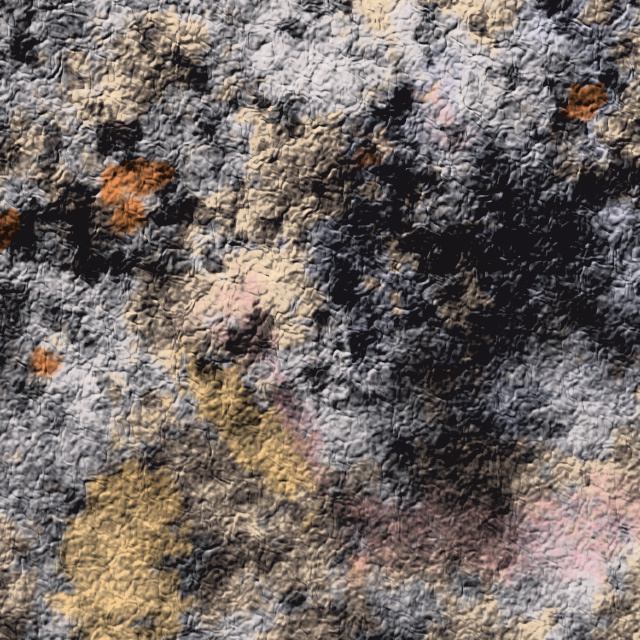
Give the GLSL for this texture, as a WebGL 2 fragment shader.

```glsl
#version 300 es
precision highp float;
// Crumbly weathered rock: grey crust, dark hollow, ochre stains, pink fibres and rust specks.

uniform vec2 u_resolution;
out vec4 outColor;

const vec3 BLACK = vec3(0.09, 0.08, 0.09);
const vec3 CHARCOAL = vec3(0.29, 0.29, 0.305);
const vec3 GREY = vec3(0.57, 0.56, 0.575);
const vec3 PALE = vec3(0.83, 0.80, 0.80);
const vec3 UMBER = vec3(0.29, 0.25, 0.23);
const vec3 BROWN = vec3(0.53, 0.47, 0.42);
const vec3 TAN = vec3(0.87, 0.78, 0.67);
const vec3 OCHRE = vec3(0.90, 0.73, 0.48);
const vec3 PINK = vec3(0.84, 0.62, 0.65);
const vec3 RUST = vec3(0.82, 0.44, 0.18);

// Broad zones: centre xy, radius zw
const vec4 HOLLOW = vec4(0.70, 0.59, 0.19, 0.27);
const vec4 CORE = vec4(0.70, 0.62, 0.085, 0.19);
const vec4 CREAM = vec4(0.45, 0.70, 0.11, 0.20);
const vec4 STAIN = vec4(0.42, 0.29, 0.14, 0.07);
const vec4 CORNER = vec4(0.18, 0.12, 0.10, 0.14);

const vec2 LIGHT = vec2(-0.0020, 0.0034);
const float BASE_TONE = 0.64;
const float RELIEF = 1.75;
const float GRAIN = 0.34;
const float CRUMB_SCALE = 34.0;
const float GRIT_SCALE = 92.0;

vec2 hash2(vec2 p) {
    vec3 q = fract(p.xyx * vec3(0.1031, 0.1030, 0.0973));
    q += dot(q, q.yzx + 33.33);
    return fract((q.xx + q.yz) * q.zy);
}

float noise(vec2 p) {
    vec2 i = floor(p), f = fract(p);
    f = f * f * (3.0 - 2.0 * f);
    float low = mix(hash2(i).x, hash2(i + vec2(1, 0)).x, f.x);
    float high = mix(hash2(i + vec2(0, 1)).x, hash2(i + vec2(1, 1)).x, f.x);
    return mix(low, high, f.y);
}

float fbm(vec2 p) {
    float sum = 0.0, amp = 0.52;
    for (int i = 0; i < 5; i++) {
        sum += amp * noise(p);
        p = mat2(1.6, 1.2, -1.2, 1.6) * p + 7.3;
        amp *= 0.5;
    }
    return sum;
}

// Squared distance to the nearest seed, and the id of that seed
vec2 cells(vec2 p) {
    vec2 i = floor(p), best = vec2(8.0, 0.0);
    for (int y = -1; y <= 1; y++)
    for (int x = -1; x <= 1; x++) {
        vec2 c = i + vec2(x, y);
        vec2 d = c + hash2(c) - p;
        float dd = dot(d, d);
        if (dd < best.x) best = vec2(dd, hash2(c + 51.7).y);
    }
    return best;
}

// Lumps, crumbs and grit; smoother where rough is low
float height(vec2 p, float rough) {
    vec2 q = p + 0.024 * (vec2(noise(p * 38.0), noise(p * 38.0 + 19.0)) - 0.5);
    q += 0.010 * (vec2(noise(p * 110.0), noise(p * 110.0 + 31.0)) - 0.5);
    float crumbs = 1.0 - cells(q * CRUMB_SCALE).x;
    float grit = 1.0 - cells(q * GRIT_SCALE).x;
    return 0.9 * fbm(p * 13.0) + rough * 0.36 * crumbs + (0.14 + 0.16 * rough) * grit
        + 0.16 * noise(p * 150.0);
}

float zone(vec2 p, vec4 area, float slant, float wobble) {
    vec2 d = p - area.xy;
    d.y += slant * d.x;
    return smoothstep(-0.15, 0.3, 1.0 - length(d / area.zw) + wobble);
}

vec3 ramp(float t, vec3 a, vec3 b, vec3 c, vec3 d) {
    vec3 col = mix(a, b, clamp((t - 0.08) / 0.22, 0.0, 1.0));
    col = mix(col, c, clamp((t - 0.30) / 0.26, 0.0, 1.0));
    return mix(col, d, clamp((t - 0.56) / 0.26, 0.0, 1.0)) * (1.0 + 0.3 * clamp(t - 0.82, 0.0, 0.4));
}

void main() {
    vec2 p = gl_FragCoord.xy / u_resolution;
    float broad = fbm(p * 4.2 + 3.0);
    float patches = fbm(p * 8.0 + 40.0);
    float mottle = fbm(p * 34.0 + 5.0) - 0.5;
    float wobble = 2.0 * (fbm(p * 9.0 + 12.0) - 0.5) + 1.1 * mottle;

    // Zone masks
    float rough = mix(0.45, 1.0, smoothstep(0.28, 0.52, p.y + 0.5 * (broad - 0.5)));
    float core = zone(p, CORE, 0.0, wobble);
    float hollow = zone(p, HOLLOW, 0.0, wobble) * (1.0 - 0.8 * core);
    float cream = zone(p, CREAM, 0.0, wobble);
    float ochre = max(zone(p, STAIN, 0.9, wobble), zone(p, CORNER, 0.0, wobble));
    float crust = smoothstep(0.72, 0.95, p.x + 0.2 * wobble) * smoothstep(0.3, 0.5, p.y);

    // Relief lit from the upper left
    float h = height(p, rough);
    float slope = h - height(p + LIGHT, rough);
    float tone = BASE_TONE + 1.05 * (broad - 0.5) + RELIEF * slope;
    tone += 0.5 * (h - 0.75 - 0.42 * rough) + 0.4 * mottle;
    tone += GRAIN * (0.55 * noise(p * 235.0) + 0.45 * noise(p * 165.0 + 9.0) - 0.5);
    tone += 0.03 * (1.0 - rough) * sin(p.y * 210.0 + 9.0 * noise(p * 14.0));
    tone += 0.10 * cream + 0.07 * ochre + 0.07 * crust - 0.29 * hollow;

    // Ragged shadowed pits, large and small
    float gaps = smoothstep(0.55, 0.70, fbm(p * 8.0 + 71.0) + 0.2 * mottle);
    float pits = smoothstep(0.57, 0.68, fbm(p * 24.0 + 27.0));
    tone -= rough * (0.30 * gaps + 0.36 * pits);

    // Cool and warm mineral ramps
    float tint = patches + 0.5 * mottle + 0.16 * cream + 0.18 * core - 0.2 * hollow - 0.1 * crust;
    float warm = smoothstep(0.44, 0.64, tint);
    vec3 cool = ramp(tone, BLACK, CHARCOAL, GREY, PALE);
    cool *= mix(vec3(1.0), vec3(0.97, 0.99, 1.05), max(hollow, crust));
    vec3 col = mix(cool, ramp(tone, BLACK, UMBER, BROWN, TAN), warm);
    col = mix(col, OCHRE * clamp(0.15 + 1.1 * tone, 0.1, 1.08), 0.78 * ochre);

    // Pink fibres along a bending band
    float path = 0.18 + 0.35 * (1.0 - smoothstep(0.36, 0.56, p.x));
    float band = 1.0 - abs(p.y - path) / 0.10 + 0.9 * wobble;
    float pink = smoothstep(0.1, 0.9, band) * smoothstep(0.26, 0.42, p.x + 0.08 * wobble);
    pink = max(0.8 * pink, 0.55 * core * smoothstep(0.45, 0.58, broad));
    vec2 bend = p + 0.06 * vec2(noise(p * 15.0), noise(p * 15.0 + 8.0));
    vec2 along = vec2(bend.x + bend.y, bend.y - bend.x);
    float strand = 1.0 - abs(2.0 * noise(along * vec2(105.0, 32.0)) - 1.0);
    float fibre = 0.3 + 0.6 * strand * strand;
    col = mix(col, PINK * clamp(0.22 + 0.85 * tone + 0.25 * (fibre - 0.6), 0.1, 1.1), pink * fibre);

    // Sparse rust specks
    vec2 speck = cells(p * 10.0 + 0.4 * wobble);
    float rust = step(0.94, speck.y) * (1.0 - smoothstep(0.02, 0.12, speck.x + 0.08 * wobble));
    col = mix(col, RUST * clamp(0.2 + 1.1 * tone, 0.15, 1.1), 0.75 * rust);

    outColor = vec4(clamp(col, 0.0, 1.0), 1.0);
}
```
